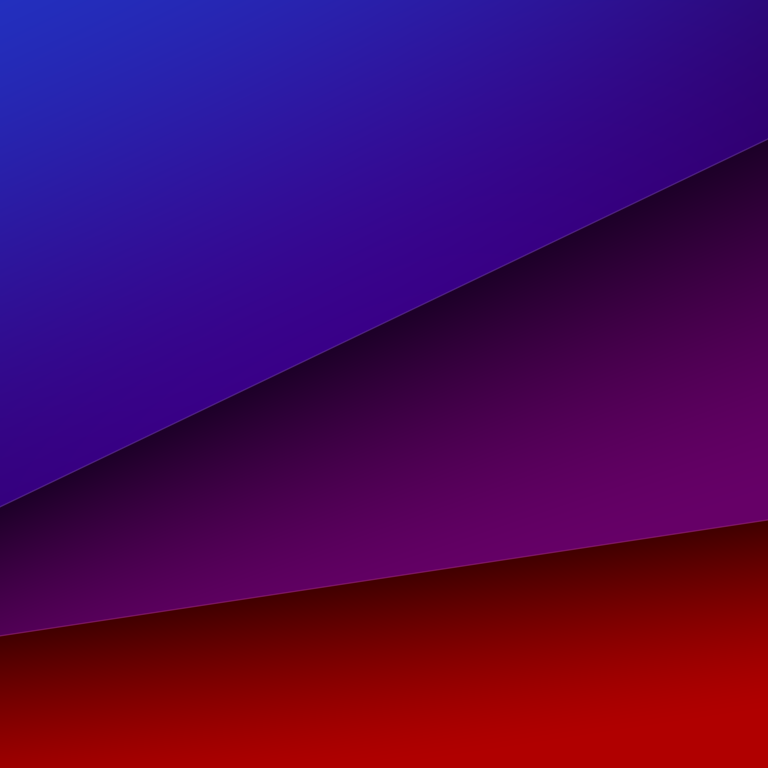
Write a Shadertoy shader that draws this background.

```glsl
#define UPPER_EDGE vec2(0.340, 0.479)
#define LOWER_EDGE vec2(0.172, 0.151)
#define RIM_WIDTH 0.0011
#define RIM_STRENGTH 0.55
#define SHADOW_FALLOFF 1.5
#define RED_DEPTH 0.25

const vec3 BLUE = vec3(0.135, 0.185, 0.745);
const vec3 VIOLET = vec3(0.232, 0.000, 0.550);
const vec3 PURPLE = vec3(0.400, 0.000, 0.405);
const vec3 PURPLE_SHADOW = vec3(0.110, 0.000, 0.155);
const vec3 RED = vec3(0.690, 0.000, 0.000);
const vec3 RED_SHADOW = vec3(0.250, 0.000, 0.000);
const vec3 VIOLET_RIM = vec3(0.420, 0.230, 0.620);
const vec3 PURPLE_RIM = vec3(0.620, 0.160, 0.500);

// Height above a line given as (start height, slope)
float heightAbove(vec2 p, vec2 line) {
    return p.y - line.x - line.y * p.x;
}

// Perpendicular distance for the same line
float lineDistance(vec2 p, vec2 line) {
    return heightAbove(p, line) / sqrt(1.0 + line.y * line.y);
}

// Light returning with depth below an overhanging sheet
float shadowFade(float depth) {
    return 1.0 - pow(1.0 - clamp(depth, 0.0, 1.0), SHADOW_FALLOFF);
}

vec3 blueSheet(vec2 p) {
    float height = clamp(heightAbove(p, UPPER_EDGE) / 0.66, 0.0, 1.0);
    float tint = mix(height, smoothstep(0.0, 1.0, height), 0.5);
    float shade = 1.0 - 0.19 * p.x * p.x * p.x - 0.10 * pow(1.0 - p.x, 3.0) * (1.0 - height);
    return mix(VIOLET, BLUE, tint) * shade;
}

vec3 purpleSheet(vec2 p) {
    float depth = -heightAbove(p, UPPER_EDGE) / (0.30 + 0.17 * p.x);
    return mix(PURPLE_SHADOW, PURPLE, shadowFade(depth));
}

vec3 redSheet(vec2 p) {
    float depth = -heightAbove(p, LOWER_EDGE) / RED_DEPTH;
    return mix(RED_SHADOW, RED, shadowFade(depth));
}

// Lay a sheet over the base, with a thin lit rim along its edge
vec3 layOver(vec3 base, vec3 sheet, vec3 rim, float dist, float pixel) {
    vec3 color = mix(base, sheet, smoothstep(-0.7 * pixel, 0.7 * pixel, dist));
    float glow = 1.0 - smoothstep(0.0, RIM_WIDTH + 0.5 * pixel, abs(dist));
    return mix(color, rim, RIM_STRENGTH * glow);
}

void mainImage(out vec4 fragColor, in vec2 fragCoord) {
    vec2 p = fragCoord / iResolution.xy;
    float pixel = 1.0 / iResolution.y;

    // Stack the sheets from back to front
    vec3 color = redSheet(p);
    color = layOver(color, purpleSheet(p), PURPLE_RIM, lineDistance(p, LOWER_EDGE), pixel);
    color = layOver(color, blueSheet(p), VIOLET_RIM, lineDistance(p, UPPER_EDGE), pixel);
    fragColor = vec4(color, 1.0);
}
```
